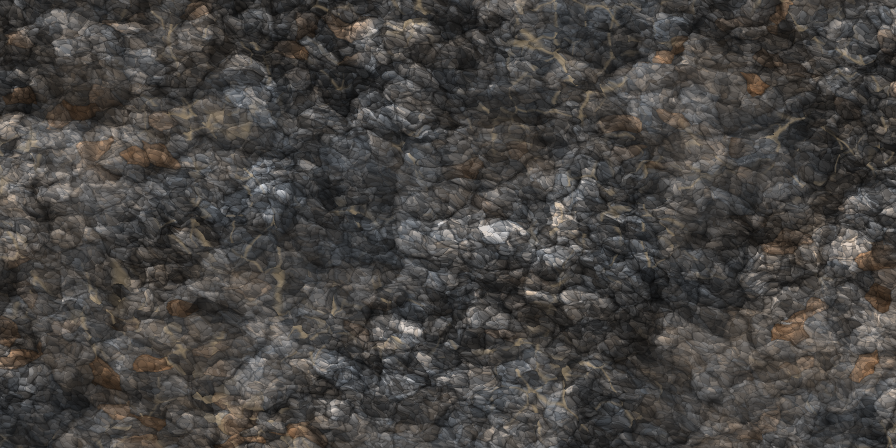
Reproduce this texture procedurally as a WebGL 2 fragment shader.

```glsl
#version 300 es
precision highp float;

uniform vec2 u_resolution;
out vec4 fragColor;

vec3 hash3(vec2 p) {
  vec3 q = fract(p.xyx * vec3(0.1031, 0.1030, 0.0973));
  q += dot(q, q.yxz + 33.33);
  return fract((q.xxy + q.yzz) * q.zyx);
}

mat2 rotate(float a) {
  return mat2(cos(a), sin(a), -sin(a), cos(a));
}

// Broad drifting variation from layered sines, about -1 to 1
float sway(vec2 p) {
  float sum = 0.0, amp = 0.6;
  for (int i = 0; i < 4; i++) {
    sum += amp * sin(p.x + 1.3 * sin(p.y * 0.9 + float(i))) * cos(p.y * 1.1 + sin(p.x * 0.7));
    p = rotate(0.9) * p * 1.8 + 3.7;
    amp *= 0.6;
  }
  return sum;
}

// Angular cellular noise: x = face slope, y = face tone, z = edge gap, w = core distance
vec4 shards(vec2 p) {
  vec2 cell = floor(p), local = fract(p), core = vec2(0.0);
  vec3 seed = vec3(0.0);
  float near = 9.0, second = 9.0;
  for (int y = -1; y <= 1; y++) {
    for (int x = -1; x <= 1; x++) {
      vec2 offset = vec2(x, y);
      vec3 h = hash3(cell + offset);
      vec2 r = offset + h.xy - local;
      vec2 u = abs(rotate(2.4 * (h.z - 0.5) + 0.25) * r);
      float d = max(u.x * 0.7 + u.y * 0.5, u.y * 1.4);
      if (d < near) {
        second = near;
        near = d;
        core = r;
        seed = h;
      } else {
        second = min(second, d);
      }
    }
  }
  float angle = 6.283 * seed.x;
  float slope = dot(core, vec2(cos(angle), sin(angle))) + dot(core, vec2(0.4, -0.8));
  return vec4(slope, fract(seed.z * 7.1 + seed.y * 3.3), second - near, near);
}

vec3 rock(vec2 p) {
  float slab = smoothstep(-0.35, 0.5, sway(p * 5.0 + 1.7));
  float drift = sway(p * 4.0 + 8.0);

  // Ragged outlines
  vec2 q = p + 0.012 * vec2(sway(p * 11.0), sway(p * 11.0 + 4.0));
  q += 0.010 * (shards(p * 22.0).zw - 0.3);

  // Broken faces from boulders down to grit
  float relief = 0.22 + 0.3 * (slab - 0.5) + 0.2 * drift;
  float hue = 0.45 + 0.22 * drift;
  float freq = 4.0, chip = 0.0, rust = 0.0;
  for (int i = 0; i < 5; i++) {
    float k = float(i);
    vec4 s = shards(rotate(0.12 * k - 0.2) * q * freq * vec2(1.0, 1.35) + 17.3 * k);
    float amp = (0.56 - 0.06 * abs(k - 2.0)) * mix(1.2, 0.72, slab * step(0.5, k));
    float crack = smoothstep(0.13, 0.0, s.z) * smoothstep(0.0, 0.6, s.y + 0.25);
    relief += amp * (2.2 * (s.y - 0.5) + 0.9 * s.x - 1.7 * crack);
    hue += 0.28 * (fract(s.y * 5.7) - 0.5);
    if (i == 2) rust = smoothstep(0.7, 0.95, fract(s.y * 9.1));
    if (i == 3) chip = s.y;
    freq *= 2.1;
  }

  // Thin broken mineral veins
  vec2 lean = rotate(0.9) * q;
  float vein = smoothstep(0.07, 0.0, shards(lean * vec2(4.0, 6.0) + 41.0).z);
  vein += 0.7 * smoothstep(0.10, 0.0, shards(lean * vec2(12.0, 9.0) + 63.0).z);
  vein *= smoothstep(0.3, 0.8, chip) * smoothstep(-0.2, 0.5, sway(p * 8.0 + 5.0));
  vein = min(vein, 1.0);

  // Charcoal stone with cool, warm and rusty tints
  float light = min(0.28 * exp(0.37 * relief), 0.82);
  hue += 0.2 * smoothstep(0.4, 0.65, light);
  vec3 color = light * mix(vec3(0.95, 1.0, 1.06), vec3(1.11, 0.99, 0.87), clamp(hue, 0.0, 1.0));
  color *= mix(vec3(1.0), vec3(1.18, 0.97, 0.78), rust * smoothstep(-0.1, 0.6, drift));
  return mix(color, vec3(0.60, 0.53, 0.42) * (0.75 + 0.8 * light), 0.7 * vein);
}

void main() {
  // Four samples per pixel smooth the edges
  vec3 sum = vec3(0.0);
  for (int i = 0; i < 4; i++) {
    vec2 jitter = vec2(i % 2, i / 2) * 0.5 - 0.25;
    sum += rock((gl_FragCoord.xy + jitter) / u_resolution.y);
  }
  fragColor = vec4(sum * 0.25, 1.0);
}
```
